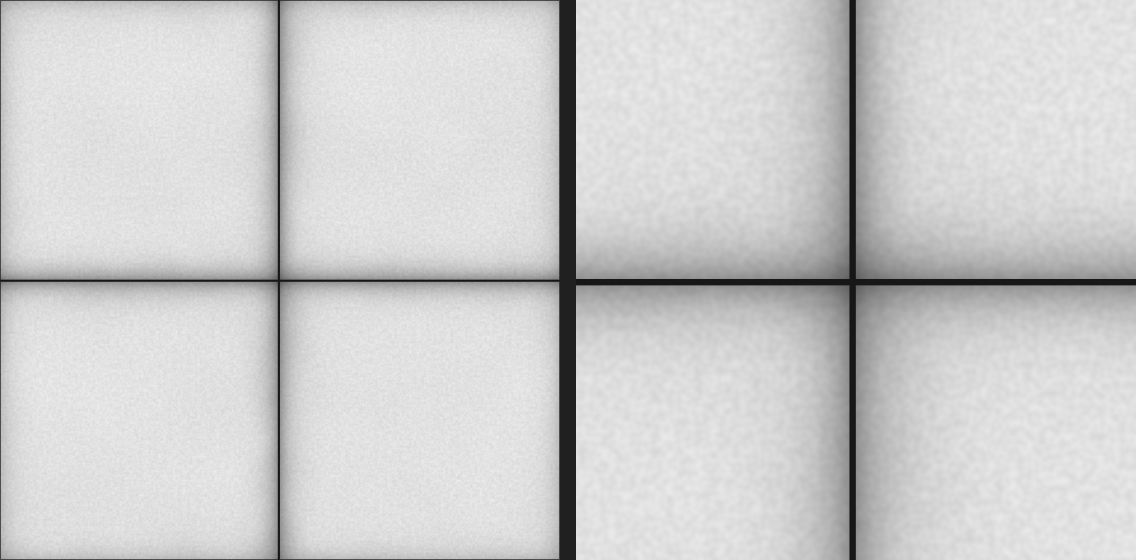
Left, the full canvas; right, a detail of the centre.
Write a Shadertoy shader that draws this pattern.

```glsl
// Two by two pale square panels, parted by dark joints with soft shade beside them.
// Wrapped distances to the joints give lines and shading; periodic gradient
// noise adds cloudy mottling, uneven shade and a fine paper-like grain.

const vec3 PANEL_COLOR = vec3(0.885);
const vec3 JOINT_COLOR = vec3(0.09);
const vec2 INNER_JOINT = vec2(0.498, 0.4987);
const vec2 OUTER_JOINT = vec2(0.0);

// Integer hash of a lattice cell, mapped to a unit gradient
vec2 latticeGradient(ivec2 cell, int period, uint seed) {
    uvec2 c = uvec2((cell % period + period) % period);
    uint h = c.x * 1597u + c.y * 51749u + seed * 7919u;
    h = (h ^ (h >> 15)) * 739391u;
    h = (h ^ (h >> 13)) * 95717u;
    h ^= h >> 16;
    float angle = 6.28319 * float(h & 65535u) / 65536.0;
    return vec2(cos(angle), sin(angle));
}

// Gradient noise that repeats once across the canvas
float tiledNoise(vec2 uv, int period, uint seed) {
    vec2 p = uv * float(period);
    ivec2 i = ivec2(floor(p));
    vec2 f = fract(p);
    vec2 w = f * f * f * (f * (f * 6.0 - 15.0) + 10.0);
    float a = dot(latticeGradient(i, period, seed), f);
    float b = dot(latticeGradient(i + ivec2(1, 0), period, seed), f - vec2(1, 0));
    float c = dot(latticeGradient(i + ivec2(0, 1), period, seed), f - vec2(0, 1));
    float d = dot(latticeGradient(i + ivec2(1, 1), period, seed), f - vec2(1, 1));
    return mix(mix(a, b, w.x), mix(c, d, w.x), w.y);
}

float tiledFbm(vec2 uv, int period, int octaves, uint seed) {
    float sum = 0.0;
    float gain = 1.0;
    for (int i = 0; i < octaves; i++) {
        sum += gain * tiledNoise(uv, period, seed + uint(i));
        period *= 2;
        gain *= 0.6;
    }
    return sum;
}

// Distances to a vertical and a horizontal joint, wrapped at the canvas edges
vec2 jointDistance(vec2 uv, vec2 joint) {
    return abs(fract(uv - joint + 0.5) - 0.5);
}

// Light left after the shade beside both joints
float jointShade(vec2 dist, float depth, float reach) {
    vec2 light = 1.0 - depth * exp(-dist / reach);
    return light.x * light.y;
}

// Antialiased coverage of both joint lines
float jointLine(vec2 dist, float halfWidth, vec2 pixel) {
    vec2 cover = clamp((halfWidth - dist) / pixel + 0.5, 0.0, 1.0);
    return max(cover.x, cover.y);
}

void mainImage(out vec4 fragColor, in vec2 fragCoord) {
    vec2 uv = fragCoord / iResolution.xy;
    vec2 pixel = 1.0 / iResolution.xy;
    vec2 inner = jointDistance(uv, INNER_JOINT);
    vec2 outer = jointDistance(uv, OUTER_JOINT);

    // Surface: broad mottling and fine grain
    float mottle = tiledFbm(uv, 5, 4, 11u);
    float grain = tiledNoise(uv, 230, 31u) + 0.7 * tiledNoise(uv, 117, 47u);
    vec3 color = PANEL_COLOR + 0.017 * mottle + 0.042 * grain;

    // Shade: deep beside the middle joints, faint along the outer ones
    float reach = 0.02 * (1.0 + 0.25 * tiledFbm(uv, 7, 3, 71u));
    color *= jointShade(inner, 0.39, reach);
    color *= jointShade(outer, 0.18, reach);

    // Joints
    float line = max(jointLine(inner, 0.0019, pixel), jointLine(outer, 0.0012, pixel));
    color = mix(color, JOINT_COLOR, line);

    fragColor = vec4(clamp(color, 0.0, 1.0), 1.0);
}
```
